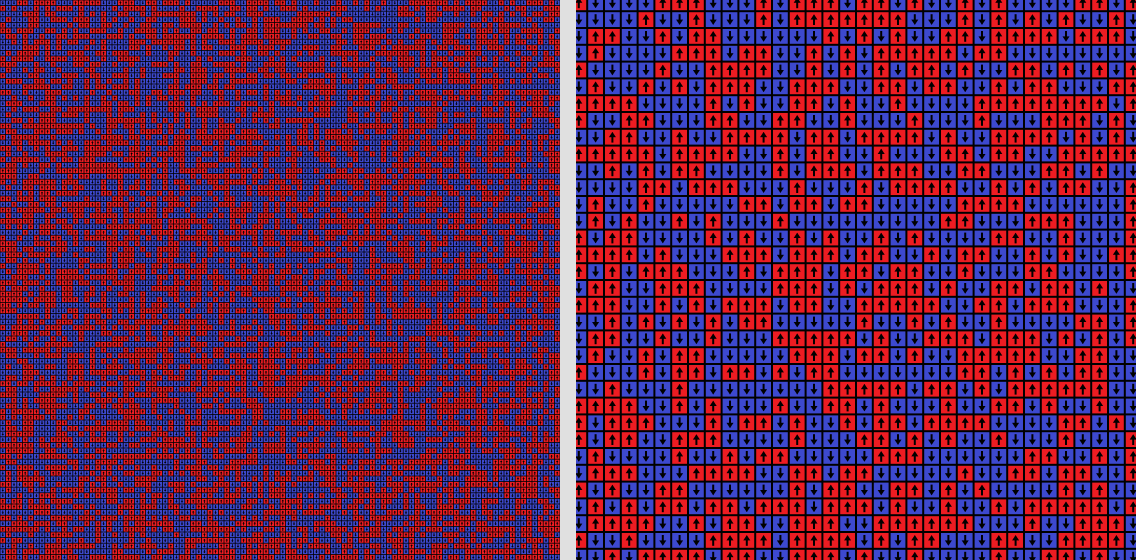
Left: the whole. Right: its middle third, enlarged.
This pattern is drawn by a WebGL 1 fragment shader. Its source:

```glsl
precision highp float;
// Lattice of random spins: red cells with up arrows, blue cells with down arrows, on a black grid.

uniform vec2 u_resolution;

#define CELLS 100.0        // cells across the canvas
#define UP_SHARE 0.505     // share of red cells
#define GRID_WIDTH 0.13    // in cells, like all sizes below
#define ARROW_HALF 0.32    // half the arrow length
#define HEAD_LENGTH 0.32
#define HEAD_HALF 0.21     // half the width of the head
#define SHAFT_HALF 0.06    // half the width of the shaft
#define SAMPLES 5          // supersamples per pixel side
#define UP_COLOR vec3(0.93, 0.11, 0.135)
#define DOWN_COLOR vec3(0.24, 0.285, 0.81)

float hash(vec2 p) {
    vec3 q = fract(vec3(p.xyx) * vec3(0.1031, 0.1030, 0.0973));
    q += dot(q, q.yzx + 33.33);
    return fract((q.x + q.y) * q.z);
}

// Up-pointing arrow centred on the origin: 1 inside, 0 outside
float arrow(vec2 p) {
    float side = abs(p.x);
    float below = ARROW_HALF - p.y;
    float head = step(side, below * HEAD_HALF / HEAD_LENGTH) * step(below, HEAD_LENGTH);
    float shaft = step(side, SHAFT_HALF) * step(HEAD_LENGTH, below) * step(below, 2.0 * ARROW_HALF);
    return max(head, shaft);
}

// Colour of the lattice at a point given in cells
vec3 lattice(vec2 p) {
    float up = step(hash(floor(p) + 17.0), UP_SHARE);
    vec2 local = fract(p) - 0.5;
    float edge = 0.5 - max(abs(local.x), abs(local.y));
    float lit = step(0.5 * GRID_WIDTH, edge);
    local.y *= 2.0 * up - 1.0;
    lit *= 1.0 - arrow(local);
    return mix(DOWN_COLOR, UP_COLOR, up) * lit;
}

void main() {
    float scale = CELLS / min(u_resolution.x, u_resolution.y);
    vec2 corner = gl_FragCoord.xy - 0.5;
    vec3 color = vec3(0.0);

    // Box filter over the pixel smooths all edges
    for (int j = 0; j < SAMPLES; j++) {
        for (int i = 0; i < SAMPLES; i++) {
            vec2 offset = (vec2(float(i), float(j)) + 0.5) / float(SAMPLES);
            color += lattice((corner + offset) * scale);
        }
    }
    gl_FragColor = vec4(color / float(SAMPLES * SAMPLES), 1.0);
}
```
